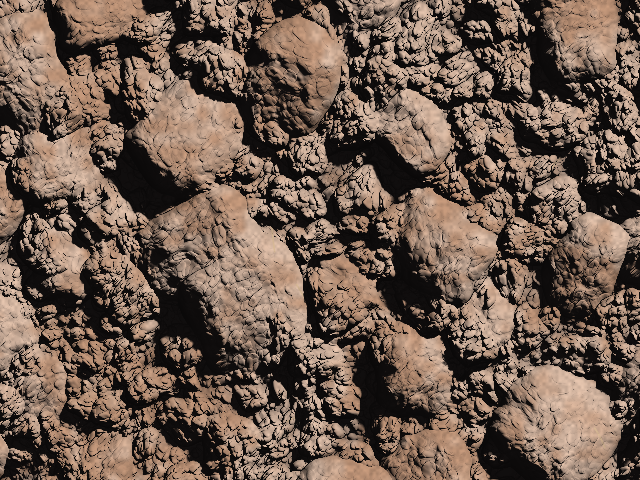
Write a Shadertoy shader that draws this texture.

```glsl
// Dry, cloddy brown soil in low sunlight, with deep black gaps between the clods.

vec3 hash3(vec2 p) {
    vec3 q = fract(p.xyx * vec3(0.1031, 0.1030, 0.0973));
    q += dot(q, q.yxz + 33.33);
    return fract((q.xxy + q.yzz) * q.zyx);
}

float noise(vec2 p) {
    vec2 i = floor(p), f = fract(p);
    f = f * f * (3.0 - 2.0 * f);
    return mix(mix(hash3(i).x, hash3(i + vec2(1, 0)).x, f.x),
               mix(hash3(i + vec2(0, 1)).x, hash3(i + vec2(1, 1)).x, f.x), f.y);
}

mat2 turn(float a) {
    float c = cos(a), s = sin(a);
    return mat2(c, s, -s, c);
}

float roughness(vec2 p) {
    float sum = 0.0, amp = 0.018;
    p *= 14.0;
    for (int i = 0; i < 4; i++) {
        sum += amp * noise(p);
        p = turn(0.7) * p * 2.1 + 5.3;
        amp *= 0.5;
    }
    return sum;
}

// One layer of scattered, tilted, blocky domes; returns their height.
float clods(vec2 p, float cells, float share) {
    vec2 q = turn(cells) * p * cells + cells * 7.0;
    vec2 base = floor(q - 0.5);
    float height = 0.0;
    for (int k = 0; k < 4; k++) {
        vec2 id = base + vec2(k & 1, k >> 1);
        vec3 r = hash3(id);
        vec3 s = hash3(id + 91.7);
        if (s.x > share) continue;
        float radius = mix(0.32, 0.62, s.y);
        vec2 d = turn(r.z * 6.283) * (q - id - 0.5 - (r.xy - 0.5) * 0.5) / radius;
        d.y /= mix(0.62, 1.0, s.z);
        vec2 a = abs(d);
        float dome = sqrt(max(0.0, 1.0 - dot(a * a, a)));
        height = max(height, 0.75 * radius * dome * (1.0 + 0.4 * d.x));
    }
    return height / cells;
}

float soilHeight(vec2 p) {
    // Bend the outlines so that the clods look broken
    p += 0.035 * (vec2(noise(p * 9.0), noise(p * 9.0 + 40.0)) - 0.5);
    p += 0.012 * (vec2(noise(p * 31.0), noise(p * 31.0 + 70.0)) - 0.5);
    float crumbs = 0.8 * clods(p, 36.0, 0.9) + 0.7 * clods(p, 75.0, 0.9);
    float lumps = max(clods(p, 8.5, 0.72), clods(p, 17.0, 0.85));
    float loose = 0.045 * noise(p * 6.0) + lumps + crumbs;
    float boulders = clods(p, 4.3, 0.75) + 0.3 * crumbs;
    return max(loose, boulders) + roughness(p);
}

// Sunlight left after marching towards the sun, from 0 to 1
float sunlight(vec2 p, float h, vec3 sun) {
    float lit = 1.0, t = 0.003;
    vec2 dir = normalize(sun.xy);
    float rise = sun.z / length(sun.xy);
    for (int i = 0; i < 13; i++) {
        float clearance = h + rise * t - soilHeight(p + dir * t);
        lit = min(lit, 0.5 + clearance / (0.14 * t));
        t *= 1.36;
    }
    return smoothstep(0.0, 1.0, lit);
}

// Coverage of a few thin, bent straws
float straws(vec2 p, float aspect) {
    float cover = 0.0;
    for (int i = 0; i < 5; i++) {
        vec3 r = hash3(vec2(i, 17));
        vec2 d = turn(r.z * 6.283) * (p - r.xy * vec2(aspect, 1.0));
        d.y += 6.0 * (r.x - 0.5) * d.x * d.x;
        float reach = mix(0.02, 0.05, r.y);
        float dist = length(vec2(max(abs(d.x) - reach, 0.0), d.y));
        cover = max(cover, 1.0 - smoothstep(0.0008, 0.0028, dist));
    }
    return cover;
}

void mainImage(out vec4 fragColor, in vec2 fragCoord) {
    vec2 p = fragCoord / iResolution.y;
    vec3 sun = normalize(vec3(0.55, 0.60, 0.58));

    // Surface slope and direct light
    float e = 0.002;
    float h = soilHeight(p);
    vec2 slope = vec2(soilHeight(p + vec2(e, 0)), soilHeight(p + vec2(0, e))) - h;
    vec3 normal = normalize(vec3(-slope / e, 1.0));
    float diffuse = max(dot(normal, sun), 0.0);
    float light = (1.0 - exp(-2.6 * diffuse)) * sunlight(p, h, sun);
    light *= mix(0.7, 1.0, smoothstep(0.015, 0.06, h));

    // Damp brown earth with pale dust and fine grain
    float dust = 0.6 * noise(p * 5.0 + 3.0) + 0.4 * noise(p * 38.0);
    vec3 earth = mix(vec3(0.74, 0.57, 0.45), vec3(0.85, 0.73, 0.64),
                     smoothstep(0.25, 0.65, dust));
    earth *= 0.9 + 0.2 * noise(p * 150.0);
    earth = mix(earth, vec3(0.86, 0.74, 0.58), 0.8 * straws(p, iResolution.x / iResolution.y));

    vec3 skyFill = vec3(0.050, 0.042, 0.042) * (0.7 + 0.6 * normal.z);
    fragColor = vec4(earth * light + skyFill, 1.0);
}
```
